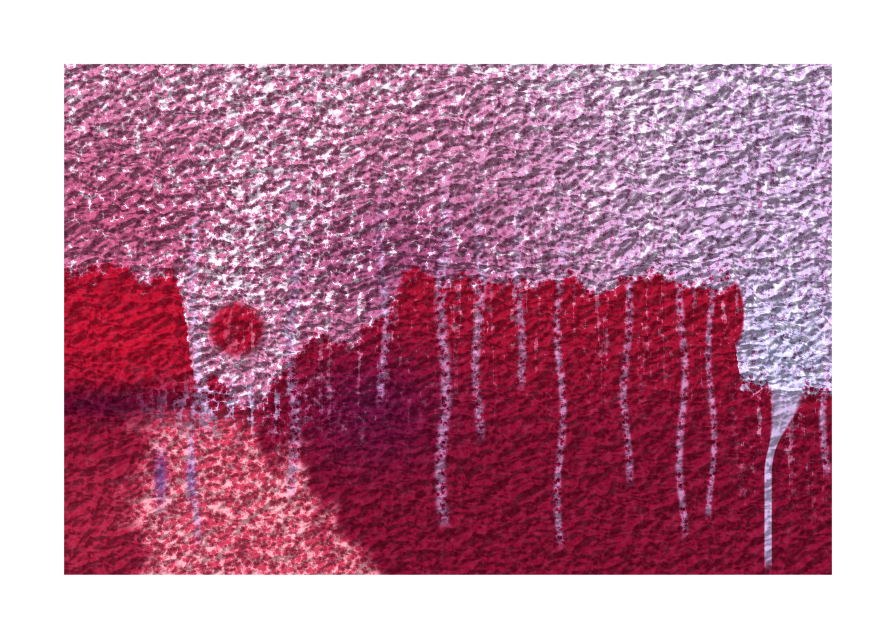
Reproduce this texture procedurally as a Shadertoy shader.

```glsl
// Weathered paint panel in a white margin: mauve and lavender coats over deep red,
// with a pink patch at lower left and pale drips. Cellular noise gives grain, ragged
// edges and relief; soft elliptical fields and layered sines place the colours.
#define PANEL_LO vec2(0.0716, 0.102)
#define PANEL_HI vec2(0.9284, 0.900)
#define GRAIN_SCALE 62.0
#define RELIEF_SCALE vec2(24.0, 36.0)
#define RELIEF_GAIN 0.85
#define EDGE_RAGGED 0.022
#define SPECKLE_GAIN 0.75
#define STREAK_SCALE vec2(52.0, 4.0)
#define DRIP_COUNT 11
#define ASPECT 1.502

vec2 hash2(vec2 p) {
    vec2 s = vec2(dot(p, vec2(127.1, 311.7)), dot(p, vec2(269.5, 183.3)));
    return fract(sin(s) * 43758.5);
}

// Distance to the nearest scattered cell centre
float cells(vec2 p) {
    vec2 id = floor(p), f = fract(p);
    float d = 2.0;
    for (int j = -1; j <= 1; j++)
        for (int i = -1; i <= 1; i++) {
            vec2 o = vec2(i, j);
            vec2 r = o + hash2(id + o) - f;
            d = min(d, dot(r, r));
        }
    return sqrt(d);
}

// Three cellular octaves, centred on zero, roughly -1 to 1
float rough(vec2 p) {
    float sum = 0.0, amp = 0.5;
    for (int i = 0; i < 3; i++) {
        sum += amp * cells(p);
        p = mat2(1.6, 1.2, -1.2, 1.6) * p + 7.3;
        amp *= 0.6;
    }
    return (sum - 0.44) * 4.5;
}

float blob(vec2 p, vec2 centre, vec2 radius) {
    vec2 d = (p - centre) / radius;
    return exp(-dot(d, d));
}

// Height of the lower border of the mauve coat
float coatEdge(float x) {
    float e = mix(0.585, 0.34, smoothstep(0.14, 0.18, x));
    e = mix(e, 0.44, smoothstep(0.25, 0.30, x));
    e = mix(e, 0.56, smoothstep(0.37, 0.45, x));
    e = mix(e, 0.345, smoothstep(0.865, 0.885, x));
    return e + 0.010 * sin(x * 43.0) + 0.007 * sin(x * 97.0 + 1.0);
}

// Long runs: x, lower end, half width
float drips(vec2 p, float grain) {
    vec3 runs[DRIP_COUNT] = vec3[](
        vec3(0.170, 0.05, 0.006), vec3(0.298, 0.15, 0.008), vec3(0.415, 0.33, 0.006),
        vec3(0.494, 0.09, 0.009), vec3(0.540, 0.26, 0.007), vec3(0.593, 0.36, 0.007),
        vec3(0.646, 0.05, 0.006), vec3(0.733, 0.17, 0.006), vec3(0.805, 0.07, 0.006),
        vec3(0.843, 0.10, 0.005), vec3(0.992, 0.19, 0.006));
    float m = 0.0;
    for (int i = 0; i < DRIP_COUNT; i++) {
        vec3 r = runs[i];
        float bend = 0.004 * sin(p.y * 19.0 + float(i) * 2.4);
        float line = 1.0 - smoothstep(r.z * 0.3, r.z * 1.2, abs(p.x - r.x - bend));
        float span = smoothstep(r.y - 0.01, r.y + 0.03, p.y) * (1.0 - smoothstep(0.55, 0.9, p.y));
        m = max(m, line * span);
    }
    return m * smoothstep(-0.9, 0.7, grain + 0.35);
}

// Deep red ground with plum shadows and the pink patch
vec3 ground(vec2 p, float grain, float broad) {
    vec3 c = mix(vec3(0.46, 0.07, 0.18), vec3(0.57, 0.08, 0.18), smoothstep(0.2, 0.58, p.y));
    c = mix(c, vec3(0.66, 0.08, 0.18), blob(p, vec2(0.07, 0.48), vec2(0.16, 0.15)));
    c = mix(c, vec3(0.64, 0.15, 0.25), 0.7 * blob(p, vec2(0.03, 0.10), vec2(0.10, 0.17)));
    c = mix(c, vec3(0.33, 0.07, 0.23), 0.75 * blob(p, vec2(0.40, 0.33), vec2(0.10, 0.12)));
    c = mix(c, vec3(0.30, 0.04, 0.16), 0.9 * blob(p, vec2(0.06, 0.335), vec2(0.13, 0.035)));
    float right = 0.41 - 0.5 * p.y + 0.03 * broad;
    float patchMask = smoothstep(0.07, 0.13, p.x + 0.02 * broad)
        * (1.0 - smoothstep(right - 0.04, right + 0.02, p.x))
        * (1.0 - smoothstep(0.27, 0.34, p.y + 0.02 * grain));
    vec3 pink = mix(vec3(0.74, 0.25, 0.35), vec3(0.93, 0.62, 0.67), smoothstep(-0.7, 0.8, grain + 0.3 * broad));
    return mix(c, pink, patchMask * 0.92);
}

// Mauve to lavender coat with worn plum and pale crusts
vec3 coat(vec2 p, float grain, float streak, float broad) {
    vec3 c = mix(vec3(0.69, 0.42, 0.55), vec3(0.70, 0.59, 0.74), smoothstep(0.35, 0.95, p.x));
    c = mix(c, vec3(0.63, 0.27, 0.40), 0.8 * blob(p, vec2(0.05, 0.70), vec2(0.17, 0.15)));
    c = mix(c, vec3(0.50, 0.23, 0.38), 0.75 * blob(p, vec2(0.44, 0.62), vec2(0.15, 0.13)));
    c = mix(c, vec3(0.69, 0.70, 0.85), 0.85 * blob(p, vec2(0.95, 0.43), vec2(0.10, 0.16)));
    float pale = 0.55 * smoothstep(0.82, 1.0, p.y)
        + 0.65 * blob(p, vec2(0.29, 0.82), vec2(0.13, 0.18))
        + 0.85 * blob(p, vec2(0.22, 0.55), vec2(0.08, 0.20))
        + 0.60 * blob(p, vec2(0.76, 0.85), vec2(0.10, 0.18))
        + 0.30 * blob(p, vec2(0.96, 0.60), vec2(0.08, 0.16));
    float crust = smoothstep(0.1, 1.1, grain + 0.3 * streak + pale - 0.15 + 0.2 * broad);
    c = mix(c, vec3(0.92, 0.86, 0.93), crust * SPECKLE_GAIN);
    return mix(c, vec3(0.48, 0.18, 0.33), 0.5 * smoothstep(0.35, 1.1, -grain - 0.4 * streak - 0.6 * pale));
}

void mainImage(out vec4 fragColor, in vec2 fragCoord) {
    vec2 uv = fragCoord / iResolution.xy;
    vec2 p = (uv - PANEL_LO) / (PANEL_HI - PANEL_LO);
    vec2 q = p * vec2(ASPECT, 1.0);
    float grain = rough(q * GRAIN_SCALE), broad = rough(q * 9.0);
    float streak = rough(q * STREAK_SCALE);

    // Coat over ground, with one bare island and hanging streaks
    float rise = p.y - coatEdge(p.x) + EDGE_RAGGED * (broad + 0.6 * grain);
    float cover = smoothstep(-0.012, 0.018, rise);
    cover *= 1.0 - smoothstep(0.35, 0.6, blob(p, vec2(0.225, 0.48), vec2(0.04, 0.06)) + 0.1 * grain);
    cover *= 1.0 - smoothstep(0.35, 0.6, blob(p, vec2(0.873, 0.51), vec2(0.014, 0.07)));
    float hang = smoothstep(0.2, 1.0, streak + 0.6 * grain) * smoothstep(-0.30, 0.0, rise);
    cover = max(cover, 0.45 * hang * smoothstep(0.16, 0.28, p.x));
    vec3 col = mix(ground(p, grain, broad), coat(p, grain, streak, broad), cover);

    // Blue smears, fine drips and the broad run at right
    float smear = blob(p, vec2(0.23, 0.33), vec2(0.10, 0.05)) * smoothstep(-0.5, 0.7, grain + streak);
    col = mix(col, vec3(0.73, 0.70, 0.88), 0.75 * smear);
    float marks = blob(p, vec2(0.126, 0.19), vec2(0.008, 0.05)) + blob(p, vec2(0.165, 0.19), vec2(0.006, 0.04));
    col = mix(col, vec3(0.36, 0.27, 0.54), 0.75 * min(marks, 1.0));
    col = mix(col, vec3(0.71, 0.58, 0.76), 0.68 * drips(p, grain));
    float runX = 0.917 + 0.025 * smoothstep(0.2, 0.36, p.y);
    float runW = 0.006 + 0.018 * smoothstep(0.24, 0.36, p.y);
    float run = (1.0 - smoothstep(runW * 0.6, runW, abs(p.x - runX))) * smoothstep(0.0, 0.04, p.y) * (1.0 - smoothstep(0.36, 0.42, p.y));
    col = mix(col, vec3(0.72, 0.70, 0.85), 0.85 * run);

    // Raised relief lit from above left
    vec2 r = q * RELIEF_SCALE + 0.25 * broad;
    float light = rough(r) - rough(r + vec2(-0.10, 0.16));
    col *= 1.0 + RELIEF_GAIN * clamp(light, -0.5, 0.5) * mix(0.55, 0.8, cover);
    col += 0.035 * grain;

    // White margin
    vec2 box = abs(uv - 0.5 * (PANEL_LO + PANEL_HI)) - 0.5 * (PANEL_HI - PANEL_LO);
    vec2 inside = 1.0 - smoothstep(-0.75 / iResolution.xy, 0.75 / iResolution.xy, box);
    fragColor = vec4(mix(vec3(1.0), clamp(col, 0.0, 1.0), inside.x * inside.y), 1.0);
}
```
